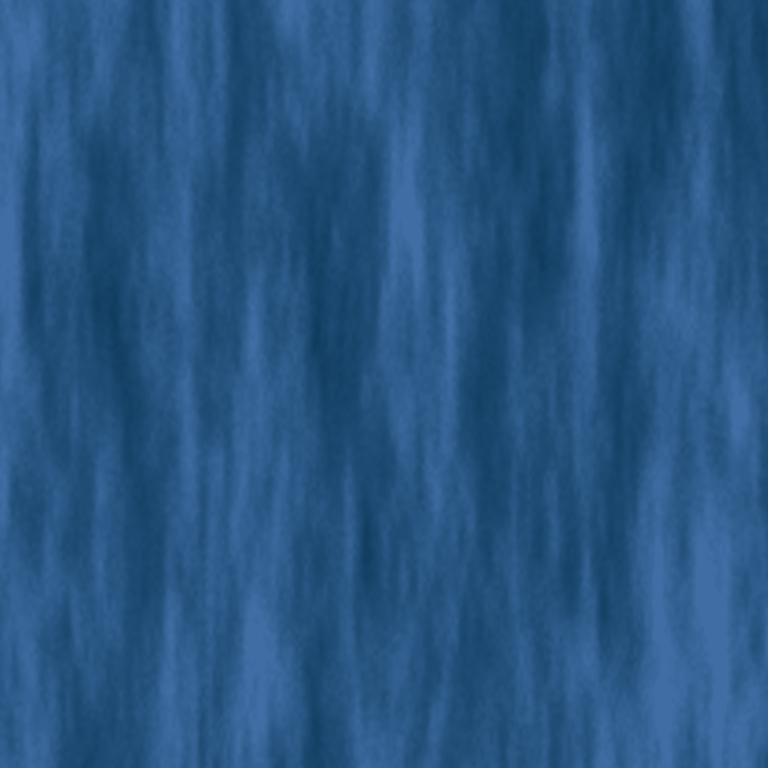
A WebGL 1 fragment shader for this texture:

```glsl
precision highp float;
// Blue fibrous surface with soft, irregular vertical streaks and faint grain.

uniform vec2 u_resolution;

#define BROAD_SCALE vec2(7.5, 0.9)
#define MEDIUM_SCALE vec2(21.0, 2.7)
#define FINE_SCALE vec2(46.0, 6.5)
#define HAIR_SCALE vec2(92.0, 17.0)
#define GRAIN_SCALE vec2(190.0, 130.0)
#define STREAK_WEIGHTS vec4(0.68, 0.56, 0.42, 0.27)
#define GRAIN_WEIGHT 0.12
#define WAVER 0.012
#define BRIGHTNESS 0.49
#define DARK_BLUE vec3(0.045, 0.215, 0.345)
#define MID_BLUE vec3(0.125, 0.303, 0.464)
#define LIGHT_BLUE vec3(0.250, 0.430, 0.645)

float hash(vec2 p) {
  vec3 q = fract(vec3(p.xyx) * 0.1031);
  q += dot(q, q.yzx + 33.33);
  return fract((q.x + q.y) * q.z);
}

// Smooth noise along one column, shifted by a random phase
float columnNoise(float column, float y, float seed) {
  y += 50.0 * hash(vec2(column, seed + 7.0));
  float cell = floor(y);
  float blend = smoothstep(0.0, 1.0, y - cell);
  vec2 key = vec2(column + 31.0 * seed, cell);
  return mix(hash(key), hash(key + vec2(0.0, 1.0)), blend);
}

// Staggered noise centred on zero, so no horizontal rows appear
float streaks(vec2 p, float seed) {
  float column = floor(p.x);
  float blend = smoothstep(0.0, 1.0, p.x - column);
  return mix(columnNoise(column, p.y, seed),
             columnNoise(column + 1.0, p.y, seed), blend) - 0.5;
}

void main() {
  vec2 uv = gl_FragCoord.xy / u_resolution;

  // Let the fibres wander slightly sideways
  vec2 p = uv + vec2(2.0, 1.0);
  p.x += WAVER * streaks(uv * vec2(9.0, 5.0) + 11.0, 1.0);

  // Layer streaks from broad bands to thin hairs
  vec4 layers = vec4(streaks(p * BROAD_SCALE, 2.0),
                     streaks(p * MEDIUM_SCALE, 3.0),
                     streaks(p * FINE_SCALE, 4.0),
                     streaks(p * HAIR_SCALE, 5.0));
  float tone = BRIGHTNESS + dot(layers, STREAK_WEIGHTS);
  tone += GRAIN_WEIGHT * streaks(p * GRAIN_SCALE, 6.0);
  tone = clamp(tone, 0.0, 1.0);

  // Dark to light blue ramp
  vec3 color = mix(DARK_BLUE, MID_BLUE, min(tone * 2.0, 1.0));
  color = mix(color, LIGHT_BLUE, max(tone * 2.0 - 1.0, 0.0));
  gl_FragColor = vec4(color, 1.0);
}
```
